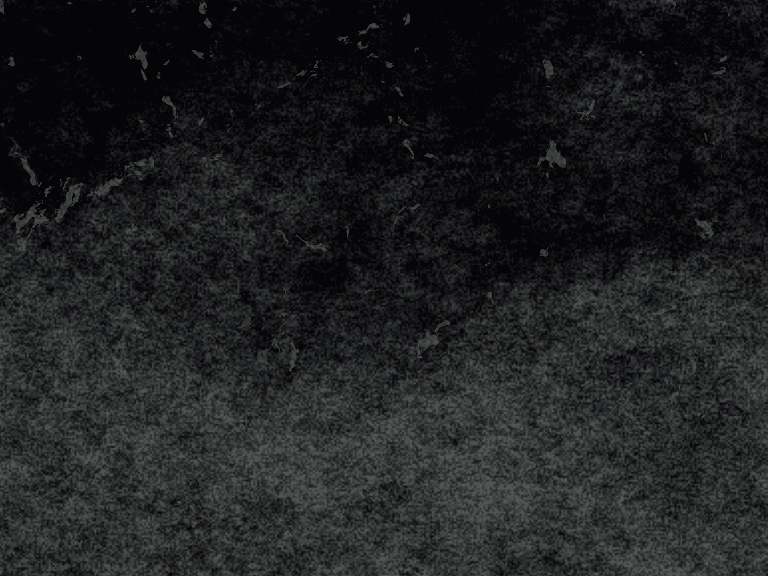
Write a Shadertoy shader that draws this texture.

```glsl
#define INK vec3(0.020, 0.020, 0.027)
#define ASH vec3(0.310, 0.320, 0.318)
#define FLAKE vec3(0.315, 0.330, 0.325)
#define TOP_TONE 0.16
#define BOTTOM_TONE 0.70
#define CLOUD_CONTRAST 0.95
#define MOTTLE_CONTRAST 0.85
#define GRAIN_CONTRAST 0.62
#define GRAIN_SCALE 290.0
#define FLAKE_SCALE 24.0

// Integer hash of a lattice cell, 0 to 1
float hash(vec2 cell) {
    uvec2 q = uvec2(ivec2(cell)) * uvec2(1597u, 3571u);
    uint n = (q.x ^ q.y) * 74729u;
    n = (n ^ (n >> 15)) * 48271u;
    n = (n ^ (n >> 13)) * 69621u;
    n ^= n >> 16;
    return float(n & 65535u) / 65535.0;
}

float valueNoise(vec2 p) {
    vec2 cell = floor(p);
    vec2 f = fract(p);
    f = f * f * (3.0 - 2.0 * f);
    float low = mix(hash(cell), hash(cell + vec2(1, 0)), f.x);
    float high = mix(hash(cell + vec2(0, 1)), hash(cell + vec2(1, 1)), f.x);
    return mix(low, high, f.y);
}

// Layered noise; each octave is turned to hide the lattice
float fbm(vec2 p, float gain) {
    mat2 turn = mat2(0.8, 0.6, -0.6, 0.8);
    float sum = 0.0, weight = 1.0, total = 0.0;
    for (int i = 0; i < 5; i++) {
        sum += weight * valueNoise(p);
        total += weight;
        weight *= gain;
        p = turn * p * 2.03 + 17.3;
    }
    return sum / total;
}

// Soft elliptical spot
float spot(vec2 p, vec2 center, vec2 radius) {
    vec2 d = (p - center) / radius;
    return exp(-dot(d, d));
}

void mainImage(out vec4 fragColor, in vec2 fragCoord) {
    vec2 p = fragCoord / iResolution.y;
    vec2 warp = vec2(fbm(p * 5.0 + 40.0, 0.6), fbm(p * 5.0 + 80.0, 0.6)) - 0.5;
    vec2 q = p + 0.15 * warp;

    // Broad light: pale floor, dark upper part, smoky bands
    float tone = mix(BOTTOM_TONE, TOP_TONE, smoothstep(0.05, 0.95, q.y));
    tone += CLOUD_CONTRAST * (fbm(q * vec2(2.6, 4.2) + 9.0, 0.5) - 0.5);
    tone += 0.28 * spot(q, vec2(1.18, 0.79), vec2(0.22, 0.09));
    tone += 0.15 * spot(q, vec2(0.69, 0.60), vec2(0.07, 0.18));
    tone -= 0.20 * spot(q, vec2(0.60, 0.57), vec2(0.10, 0.08));
    tone -= 0.18 * spot(q, vec2(0.95, 0.61), vec2(0.20, 0.08));
    tone -= 0.20 * spot(q, vec2(0.08, 0.84), vec2(0.22, 0.12));

    // Worn mottling with dark, slightly flattened pits
    tone += MOTTLE_CONTRAST * (fbm(p * vec2(24.0, 34.0) + 30.0, 0.8) - 0.5);
    float pits = fbm(q * vec2(15.0, 21.0) + 60.0, 0.75);
    tone -= 0.18 * smoothstep(0.56, 0.68, pits);

    // Fine grit, with faint sideways scuffing
    float grit = valueNoise(p * GRAIN_SCALE) - 0.5;
    float scuff = valueNoise(p * GRAIN_SCALE * vec2(0.25, 0.6) + 5.0) - 0.5;
    tone += GRAIN_CONTRAST * (grit + 0.4 * scuff) * mix(0.6, 1.1, smoothstep(0.0, 0.5, tone));
    vec3 color = mix(INK, ASH, clamp(tone, 0.0, 1.05));

    // Peeled pale flakes, gathered in a few patches
    float patches = spot(q, vec2(0.07, 0.66), vec2(0.12, 0.05))
        + 0.7 * spot(q, vec2(0.22, 0.74), vec2(0.10, 0.06))
        + 0.8 * spot(q, vec2(0.97, 0.72), vec2(0.06, 0.03))
        + 0.5 * spot(q, vec2(0.15, 0.93), vec2(0.16, 0.06))
        + 0.4 * spot(q, vec2(0.55, 0.93), vec2(0.25, 0.06))
        + 0.4 * spot(q, vec2(0.45, 0.44), vec2(0.12, 0.05));
    float peel = fbm(p * FLAKE_SCALE + 4.0 * warp + 120.0, 0.65);
    float flake = smoothstep(0.0, 0.04, peel - 0.73 + 0.22 * min(patches, 1.0));
    color = mix(color, FLAKE * (0.92 + 0.4 * grit), 0.75 * flake);

    fragColor = vec4(color, 1.0);
}
```
